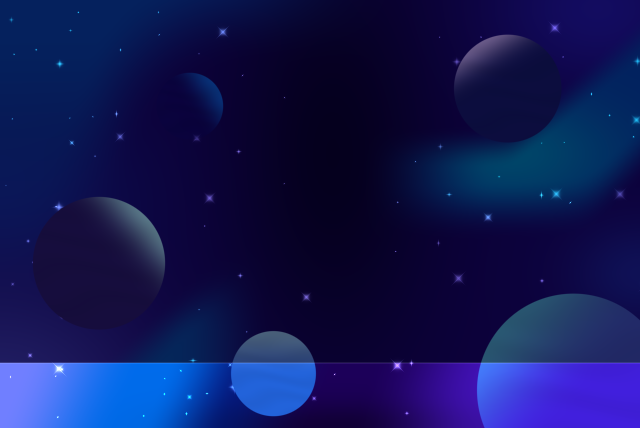
A Shadertoy shader for this background:

```glsl
const float HORIZON = 0.152;

vec2 hash2(vec2 cell) {
    vec2 k = vec2(dot(cell, vec2(127.1, 311.7)), dot(cell, vec2(269.5, 183.3)));
    return fract(sin(k) * 43758.55);
}

float glow(vec2 p, vec2 centre, vec2 size) {
    vec2 q = (p - centre) / size;
    return exp(-dot(q, q));
}

float smoothMin(float a, float b, float k) {
    float h = max(k - abs(a - b), 0.0) / k;
    return min(a, b) - h * h * k * 0.25;
}

// Smooth ramp that is zero below the start
float softRamp(float x, float k) {
    return 0.5 * (x + sqrt(x * x + k * k));
}

// Cloud wrapping the upper left corner
float cornerCloud(vec2 p) {
    float side = p.x - 0.3 - 0.4 * (p.y - 0.7);
    float d = smoothMin(side, 0.9 - p.y, 0.2);
    float fade = (1.0 - smoothstep(0.35, 0.95, p.x)) * smoothstep(0.3, 0.95, p.y);
    return smoothstep(0.05, -0.16, d) * fade;
}

// Teal wing sweeping up to the right edge
float wingCloud(vec2 p) {
    float top = 0.68 + 0.85 * softRamp(p.x - 1.2, 0.03);
    float bottom = 0.455 + 1.1 * softRamp(p.x - 1.38, 0.05);
    float body = smoothstep(0.025, -0.08, p.y - top) * smoothstep(-0.02, 0.12, p.y - bottom);
    return body * smoothstep(0.84, 1.16, p.x);
}

// Beam rising from the lower left
float beamCloud(vec2 p) {
    float below = dot(p - vec2(0.3, 0.17), normalize(vec2(0.19, -0.2)));
    return smoothstep(-0.03, 0.07, below) * smoothstep(0.64, 0.4, p.x) * smoothstep(0.43, 0.22, p.y);
}

vec3 skyColor(vec2 p, float corner, float wing, float beam) {
    vec3 sky = mix(vec3(0.048, 0.006, 0.235), vec3(0.018, 0.0, 0.115), glow(p, vec2(0.78, 0.64), vec2(0.24, 0.5)));
    sky += vec3(0.025, 0.04, 0.14) * glow(p, vec2(1.4, 0.98), vec2(0.25, 0.18));
    sky += vec3(0.01, 0.06, 0.1) * glow(p, vec2(1.5, 0.36), vec2(0.16, 0.12));
    sky += vec3(0.08, 0.11, 0.15) * glow(p, vec2(0.0, 0.08), vec2(0.36, 0.25));
    sky += vec3(0.0, 0.06, 0.09) * glow(p, vec2(0.0, 0.55), vec2(0.3, 0.2));
    sky = mix(sky, vec3(0.018, 0.13, 0.365), corner);
    vec3 teal = mix(vec3(0.01, 0.13, 0.37), vec3(0.0, 0.27, 0.41), glow(p, vec2(1.2, 0.64), vec2(0.24, 0.13)));
    sky = mix(sky, teal, wing);
    return mix(sky, vec3(0.015, 0.16, 0.36), beam * 0.9);
}

// Bright strip along the lower edge
vec3 stripColor(vec2 p) {
    float x = p.x - 0.4 * (p.y - 0.07);
    vec3 c = mix(vec3(0.44, 0.5, 1.0), vec3(0.0, 0.42, 0.92), smoothstep(0.02, 0.3, x));
    c = mix(c, vec3(0.02, 0.1, 0.5), smoothstep(0.36, 0.56, x));
    c = mix(c, vec3(0.11, 0.0, 0.35), smoothstep(0.54, 0.76, x));
    c = mix(c, vec3(0.26, 0.07, 0.72), smoothstep(0.84, 1.14, x));
    return c * (1.0 - 0.4 * glow(p, vec2(0.8, 0.0), vec2(0.3, 0.06)));
}

float sparkle(vec2 q, float radius, float turn) {
    vec2 d = turn > 0.5 ? vec2(q.x + q.y, q.x - q.y) * 0.7071 : q;
    vec2 arms = sqrt(abs(d) / radius);
    float rays = smoothstep(1.1, 0.25, arms.x + arms.y);
    return rays + 0.35 * exp(-dot(q, q) / (radius * radius * 0.12));
}

// One jittered star per occupied cell
vec3 starLayer(vec2 p, float size, float radius, float density, vec3 tint, float seed) {
    vec2 cell = floor(p / size);
    vec2 jitter = hash2(cell + seed);
    vec2 traits = hash2(cell + seed + 37.0);
    vec2 q = p - (cell + 0.25 + 0.5 * jitter) * size;
    float present = step(traits.x, density);
    float r = radius * (0.65 + 0.35 * jitter.y);
    return tint * present * sparkle(q, r, traits.y) * (0.5 + 0.5 * jitter.x);
}

vec3 planet(vec3 behind, vec2 p, vec2 centre, float radius, vec2 light, vec3 shade, vec3 lit, float focus, float px) {
    vec2 q = (p - centre) / radius;
    float bands = sin(q.y * 13.0 + 1.5 * sin(q.x * 3.0 + q.y * 4.0));
    float lightAmount = pow(smoothstep(-0.2, 1.05, dot(q, normalize(light))), focus);
    vec3 surface = mix(shade, lit, lightAmount) * (1.0 + 0.02 * bands);
    return mix(behind, surface, smoothstep(px, -px, (length(q) - 1.0) * radius));
}

void mainImage(out vec4 fragColor, in vec2 fragCoord) {
    vec2 p = fragCoord / iResolution.xy * vec2(1.5, 1.0);
    float px = 0.75 / iResolution.y;
    float strip = smoothstep(px, -px, p.y - HORIZON);

    float corner = cornerCloud(p);
    float wing = wingCloud(p);
    float beam = beamCloud(p);
    float cloud = max(max(corner, wing), beam);
    vec3 color = mix(skyColor(p, corner, wing, beam), stripColor(p), strip);

    // Stars, from large and sparse to small and dense
    vec3 tint = mix(vec3(0.42, 0.38, 0.65), vec3(0.12, 0.62, 0.62), cloud) * (1.0 + 0.5 * strip);
    for (int i = 0; i < 3; i++) {
        float k = float(i);
        float size = 0.2 * pow(0.5, k);
        float density = mix(0.38, 0.03 + 0.22 * cloud, k * 0.5);
        color += starLayer(p, size, size * 0.135, density, tint, 11.0 + 17.0 * k);
    }

    // Planets
    vec3 blueShade = mix(color, vec3(0.03, 0.01, 0.24), 0.5);
    color = planet(color, p, vec2(0.445, 0.752), 0.078, vec2(1.0, 0.7), blueShade, vec3(0.03, 0.19, 0.46), 1.6, px);
    color = planet(color, p, vec2(0.232, 0.385), 0.155, vec2(0.75, 0.66), vec3(0.085, 0.05, 0.235), vec3(0.34, 0.46, 0.52), 3.5, px);
    color = planet(color, p, vec2(1.19, 0.793), 0.126, vec2(-0.5, 0.85), vec3(0.045, 0.05, 0.24), vec3(0.42, 0.36, 0.54), 3.5, px);
    vec3 moonShade = mix(vec3(0.14, 0.23, 0.46), vec3(0.13, 0.38, 0.84), strip);
    vec3 moonLit = mix(vec3(0.29, 0.38, 0.48), vec3(0.38, 0.56, 0.92), strip);
    color = planet(color, p, vec2(0.641, 0.127), 0.0995, vec2(0.0, 1.0), moonShade, moonLit, 1.5, px);
    vec3 giantShade = mix(vec3(0.13, 0.16, 0.4), vec3(0.25, 0.12, 0.85), strip);
    vec3 giantLit = mix(vec3(0.16, 0.34, 0.44), vec3(0.26, 0.5, 0.97), strip);
    color = planet(color, p, vec2(1.344, 0.088), 0.226, vec2(-0.75, 0.65), giantShade, giantLit, 1.5, px);

    // Fine line above the strip
    color += 0.1 * smoothstep(2.0 * px, 0.0, abs(p.y - HORIZON));
    fragColor = vec4(clamp(color, 0.0, 1.0), 1.0);
}
```
